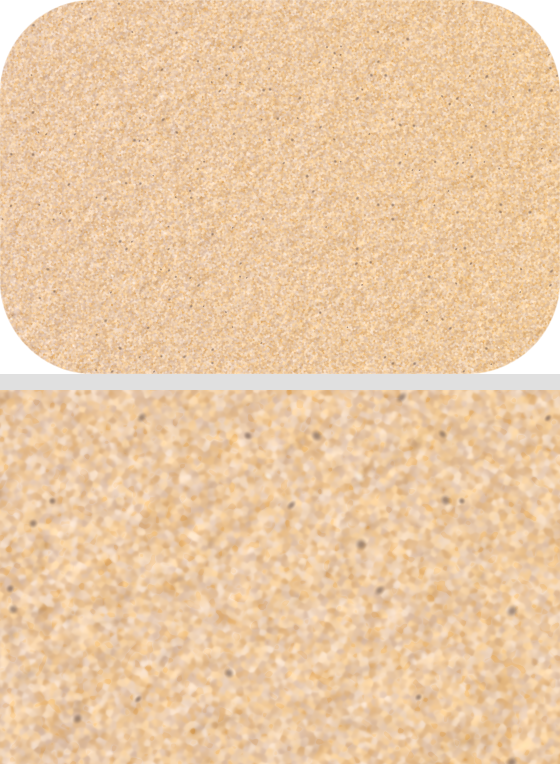
Top, the full canvas; bottom, a detail of the centre.
A Shadertoy shader for this texture:

```glsl
vec3 hash3(vec2 cell) {
    vec3 p = fract(cell.xyx * vec3(.1031, .1030, .0973));
    p += dot(p, p.yxz + 33.33);
    return fract((p.xxy + p.yzz) * p.zyx);
}

// Soft cellular noise: random values blended around jittered cell centres
vec3 softCells(vec2 p) {
    vec2 cell = floor(p);
    vec4 sum = vec4(0.0);
    for (int y = -1; y <= 1; y++)
    for (int x = -1; x <= 1; x++) {
        vec2 id = cell + vec2(x, y);
        vec2 offset = p - id - 0.15 - 0.7 * hash3(id + 71.0).xy;
        sum += vec4(hash3(id + 400.0), 1.0) * exp(-3.6 * dot(offset, offset));
    }
    return sum.rgb / sum.a;
}

// Light minus shadow on small ridges lying slightly aslant
float relief(vec2 uv, float scale) {
    vec2 p = mat2(0.75, -0.28, 0.25, 0.96) * uv * scale;
    return softCells(p).x - softCells(p + vec2(-0.3, 0.5)).x;
}

// Sparse stray grains with soft rims: x is coverage, y picks dark or pale
vec2 strayGrain(vec2 p) {
    vec2 id = floor(p);
    vec3 rnd = hash3(id + 900.0);
    vec2 offset = p - id - 0.3 - 0.4 * rnd.xy;
    offset += 0.5 * offset.yx * (rnd.y - 0.5);
    float radius = 0.13 + 0.12 * rnd.x;
    float disc = 1.0 - smoothstep(0.1 * radius, 1.4 * radius, length(offset));
    return vec2(disc * step(0.94, rnd.z), step(0.8, rnd.y));
}

float roundedBox(vec2 p, vec2 halfSize, float radius) {
    vec2 q = abs(p) - halfSize + radius;
    return length(max(q, 0.0)) + min(max(q.x, q.y), 0.0) - radius;
}

void mainImage(out vec4 fragColor, in vec2 fragCoord) {
    vec2 uv = fragCoord / iResolution.y;
    float aspect = iResolution.x / iResolution.y;
    float pixel = 1.0 / iResolution.y;

    // Sand, rosier on the left and more golden on the right
    vec3 sand = vec3(0.924, 0.791, 0.645);
    sand += (uv.x / aspect - 0.5) * vec3(0.012, 0.004, -0.032);

    // Fine grains vary in brightness and in warmth
    vec2 grainPlace = mat2(0.87, 0.5, -0.5, 0.87) * uv;
    vec3 grain = softCells(grainPlace * 205.0 + 300.0) - 0.5;
    sand += grain.x * vec3(0.13, 0.17, 0.18);
    sand += grain.y * vec3(0.02, -0.05, -0.19);

    // A few amber grains
    float amber = smoothstep(0.22, 0.38, grain.z);
    sand -= amber * vec3(0.0, 0.035, 0.09);

    // Ripples and dimples, stronger in loose patches
    float patches = 0.8 + 0.25 * sin(uv.x * 7.0 + 2.0 * sin(uv.y * 5.0))
                             * sin(uv.y * 9.0 + 1.5 * sin(uv.x * 4.0));
    float shade = 0.07 * relief(uv, 105.0) + 0.05 * relief(uv + 3.0, 48.0)
                + 0.025 * relief(uv + 5.0, 20.0);
    shade -= 1.5 * max(-shade - 0.03, 0.0);
    sand += shade * patches * vec3(0.9, 1.0, 1.1);

    // Stray dark and pale grains
    vec2 stray = strayGrain(uv * 52.0);
    vec3 strayColor = mix(vec3(0.52, 0.43, 0.38), vec3(0.99, 0.96, 0.92), stray.y);
    sand = mix(sand, strayColor, 0.7 * stray.x);

    // White surround with rounded corners
    float edge = roundedBox(uv - vec2(aspect, 1.0) * 0.5, vec2(aspect, 1.0) * 0.5, 0.25);
    float outside = smoothstep(-pixel, pixel, edge);
    fragColor = vec4(mix(clamp(sand, 0.0, 1.0), vec3(1.0), outside), 1.0);
}
```
